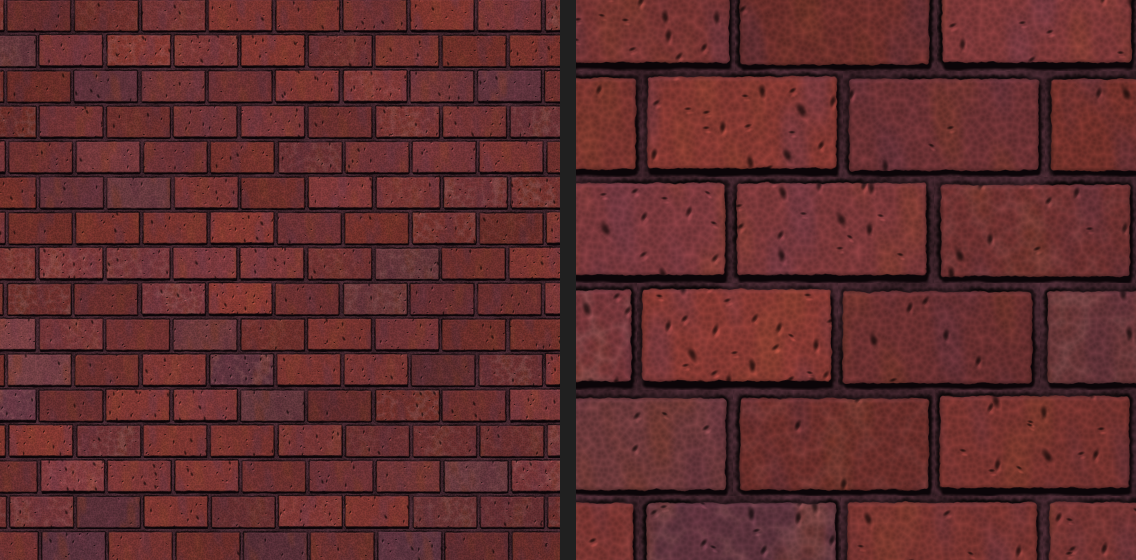
Left, the full canvas; right, a detail of the centre.
Reproduce this texture procedurally as a WebGL 2 fragment shader.

```glsl
#version 300 es
precision highp float;

uniform vec2 u_resolution;
out vec4 fragColor;

vec2 hash2(vec2 p) {
    vec3 a = fract(p.xyx * vec3(0.1031, 0.1030, 0.0973));
    a += dot(a, a.yzx + 33.33);
    return fract((a.xx + a.yz) * a.zy);
}

// Cellular noise: distance to the nearest scattered point
float cells(vec2 p) {
    vec2 base = floor(p);
    float nearest = 2.0;
    for (int y = -1; y <= 1; y++)
        for (int x = -1; x <= 1; x++) {
            vec2 cell = base + vec2(x, y);
            nearest = min(nearest, length(p - cell - hash2(cell)));
        }
    return nearest;
}

// Slanted oval dents, one possible per cell
float pits(vec2 p, float density) {
    vec2 base = floor(p);
    float depth = 0.0;
    for (int y = -1; y <= 1; y++)
        for (int x = -1; x <= 1; x++) {
            vec2 cell = base + vec2(x, y);
            vec2 kind = hash2(cell + 71.0);
            vec2 d = p - cell - hash2(cell);
            float angle = 0.8 + 2.6 * (kind.y - 0.5);
            d = mat2(cos(angle), -sin(angle), sin(angle), cos(angle)) * d;
            float size = mix(0.18, 0.5, kind.y * kind.y);
            float oval = length(d * vec2(1.0, 2.1)) / size;
            depth = max(depth, step(kind.x, density) * (1.0 - smoothstep(0.1, 1.0, oval)));
        }
    return depth;
}

// Layered sines, roughly -1 to 1
float waves(vec2 p) {
    return 0.5 * sin(p.x + 1.3 * sin(p.y)) + 0.3 * sin(2.3 * p.x - 1.7 * p.y + 1.0)
         + 0.2 * sin(4.1 * p.x + 3.3 * p.y + 2.0);
}

float box(vec2 p, vec2 halfSize) {
    vec2 d = abs(p) - halfSize + 0.015;
    return length(max(d, 0.0)) + min(max(d.x, d.y), 0.0) - 0.015;
}

void main() {
    vec2 uv = gl_FragCoord.xy / u_resolution;
    float pixel = 8.33 / min(u_resolution.x, u_resolution.y);

    // Running bond with slightly uneven rows
    vec2 grid = uv * vec2(8.33, 15.79) + vec2(0.0, 0.137);
    float row = floor(grid.y);
    grid.x -= mix(0.575, 0.098, mod(row, 2.0)) + 0.05 * (hash2(vec2(row, 9.0)).x - 0.5);
    vec2 id = floor(grid);
    vec2 tone = hash2(id + 17.0);
    vec2 wear = hash2(id + 43.0);

    // Local position, in brick widths
    vec2 q = (fract(grid) - 0.5) * vec2(1.0, 0.5275);
    vec2 surface = q + 7.0 * wear + id;
    float grain = cells(surface * 34.0) - 0.5;
    float blotch = cells(surface * 11.0) - 0.5;
    float rough = 0.003 * waves(surface * 31.0) + 0.006 * grain + 0.008 * blotch;
    vec2 center = q - 0.016 * (wear - 0.5);
    vec2 halfSize = vec2(0.468, 0.226);
    float edge = box(center, halfSize) + rough;

    // Plum mortar, with broken dark lines beside the bricks
    vec3 mortar = vec3(0.255, 0.145, 0.175) * (1.0 + 0.4 * grain + 0.2 * waves(uv * 45.0));
    float sideLine = 1.0 - smoothstep(0.004, 0.028, edge);
    mortar *= 1.0 - sideLine * mix(0.35, 0.8, smoothstep(-0.5, 0.5, waves(surface * 6.0)));

    // Black shadow beneath each brick
    float drop = mix(0.022, 0.038, wear.y) + 0.006 * waves(surface * 12.0);
    float shadow = box(center + vec2(-0.008, drop), halfSize);
    mortar = mix(vec3(0.045, 0.018, 0.030), mortar, smoothstep(-0.008, 0.012, shadow));

    // Brick body: red to plum, with a few bluish ones
    vec3 brick = mix(vec3(0.465, 0.195, 0.170), vec3(0.425, 0.195, 0.210), tone.x);
    brick = mix(brick, vec3(0.330, 0.190, 0.240), 0.85 * smoothstep(0.84, 0.96, tone.y));
    brick = mix(brick, vec3(0.440, 0.265, 0.295), 0.7 * smoothstep(0.18, 0.04, tone.y));

    // Firing streaks and pale dust
    float streak = waves(surface * vec2(7.0, 3.0));
    brick = mix(brick, vec3(0.480, 0.230, 0.160), 0.45 * smoothstep(0.1, 0.9, streak));
    brick = mix(brick, vec3(0.390, 0.200, 0.245), 0.5 * smoothstep(0.1, 0.9, -streak));
    float dust = smoothstep(0.55, 1.0, wear.x) * smoothstep(-0.25, 0.4, blotch + 0.3 * streak);
    brick = mix(brick, vec3(0.480, 0.300, 0.300), 0.55 * dust);
    brick *= 1.0 + 0.26 * grain + 0.12 * blotch + 0.2 * (wear.y - 0.5);
    brick *= 1.02 + 0.07 * waves(uv * vec2(5.0, 6.0));

    // Dents with a lit lower lip
    float density = mix(0.12, 0.5, wear.y);
    float pit = pits(surface * 8.5, density);
    float lip = max(pits(surface * 8.5 + vec2(-0.08, 0.18), density) - pit, 0.0);
    brick *= 1.0 - 0.6 * pit + 0.25 * lip;

    // Narrow worn rim, a little brighter along the top
    brick *= mix(0.82, 1.0, smoothstep(0.0, 0.018, -edge));
    brick += vec3(0.05, 0.03, 0.04) * smoothstep(0.198, 0.220, center.y);

    float cover = 1.0 - smoothstep(-0.9 * pixel, 0.9 * pixel, edge);
    fragColor = vec4(mix(mortar, brick, cover), 1.0);
}
```
